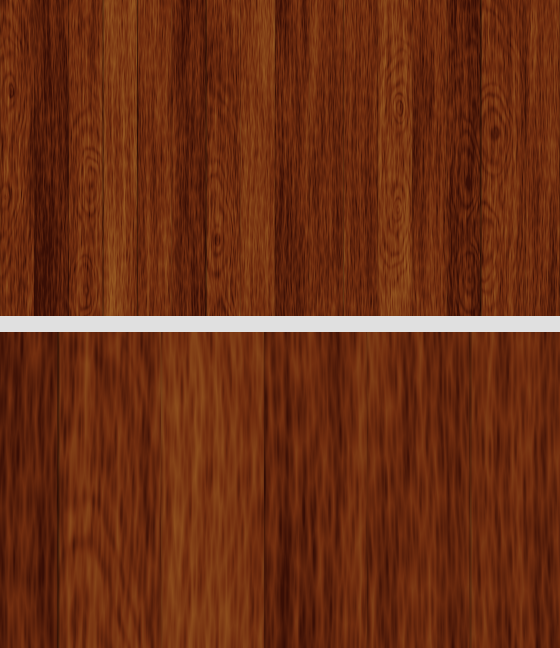
Top, the full canvas; bottom, a detail of the centre.
Give the GLSL for this texture, as a WebGL 2 fragment shader.

```glsl
#version 300 es
precision highp float;

uniform vec2 u_resolution;
out vec4 fragColor;

const float PLANK_WIDTH = 0.1087;  // in canvas heights
const float WIDE_PLANK = 14.0;     // the one broader board
const float WIDE_RATIO = 1.3;
const vec3 DARK = vec3(0.22, 0.055, 0.018);
const vec3 MIDDLE = vec3(0.45, 0.18, 0.06);
const vec3 LIGHT = vec3(0.59, 0.345, 0.13);

// Tone of each board, and height of its main knot (9 means none)
const float TONE[16] = float[16](
    0.49, 0.23, 0.54, 0.69, 0.53, 0.35, 0.53, 0.65,
    0.38, 0.47, 0.49, 0.68, 0.50, 0.31, 0.53, 0.49);
const float KNOT[16] = float[16](
    0.71, 9.0, 0.41, 9.0, 9.0, 9.0, 0.24, 9.0,
    9.0, 9.0, 9.0, 0.66, 9.0, 0.42, 0.58, 9.0);

vec2 hash2(vec2 p) {
    vec3 q = fract(p.xyx * vec3(0.1031, 0.1030, 0.0973));
    q += dot(q, q.yzx + 33.33);
    return fract((q.xx + q.yz) * q.zy);
}

// Distance to the nearest scattered point
float cellular(vec2 p) {
    vec2 cell = floor(p), local = fract(p);
    float nearest = 2.0;
    for (int y = -1; y <= 1; y++)
        for (int x = -1; x <= 1; x++) {
            vec2 offset = vec2(x, y);
            vec2 delta = offset + hash2(cell + offset) - local;
            nearest = min(nearest, dot(delta, delta));
        }
    return sqrt(nearest);
}

// Slow bends along the board, in about -1..1
float waves(vec2 p, float seed) {
    float sum = 0.0, amplitude = 0.5;
    for (int i = 0; i < 4; i++) {
        sum += amplitude * sin(p.y + seed + 1.7 * sin(p.x + seed * 1.3));
        p = p * 1.9 + vec2(1.3, 2.1);
        amplitude *= 0.55;
    }
    return sum;
}

// Stretched distance to a knot, levelling off along the board
float knotDistance(vec2 p) {
    float along = 0.42 * p.y / (1.0 + 0.2 * abs(p.y));
    return length(vec2(p.x, along));
}

float smoothMin(float a, float b, float k) {
    float h = max(k - abs(a - b), 0.0) / k;
    return min(a, b) - 0.25 * h * h * k;
}

// Fine, medium and broad fibres with short dark pores
float fibres(vec2 p, float seed) {
    vec2 q = p + vec2(0.003 * sin(p.y * 7.0 + seed), seed * 1.37);
    float fine = cellular(q * vec2(215.0, 22.0)) - 0.48;
    float medium = cellular(q * vec2(120.0, 2.6) + 17.0) - 0.48;
    float broad = cellular(q * vec2(38.0, 1.4) + 41.0) - 0.48;
    float pore = 1.0 - smoothstep(0.08, 0.32, cellular(q * vec2(135.0, 10.0) + 73.0));
    return 0.36 * fine + 0.34 * medium + 0.30 * broad - 0.14 * (pore - 0.15);
}

// Thin dark growth rings around two knots, plus a dark core
float rings(vec2 local, float knotHeight, float seed) {
    vec2 shift = (hash2(vec2(seed, 5.0)) - 0.5) * 0.4;
    vec2 first = local - vec2(shift.x, knotHeight / PLANK_WIDTH);
    vec2 second = first + vec2(shift.y, 2.9 + shift.y);
    float d = smoothMin(knotDistance(first), knotDistance(second), 0.3);
    float bend = waves(local * vec2(2.0, 0.9), seed);
    float field = d + 0.2 * local.x + 0.10 * bend;
    float near = exp(-1.3 * d * d);
    float ring = 0.5 + 0.5 * sin(field * 46.0 + 1.5 * sin(field * 13.0 + seed));
    float patchy = 0.75 + 0.25 * sin(local.y * 2.3 + local.x * 5.0 + seed);
    vec2 eye = first * vec2(1.0, 0.6);
    float core = exp(-100.0 * dot(eye, eye));
    return (0.38 - ring * ring) * mix(0.06, 0.27, near) * patchy - 0.28 * core;
}

// Dark joint between boards, given the distance to it
float seam(float distanceToEdge, float strength, float pixel) {
    float line = 1.0 - smoothstep(0.0004, 0.0012 + pixel * 0.7, distanceToEdge);
    float shadow = exp(-distanceToEdge * 330.0);
    return strength * (0.45 * line + 0.12 * shadow);
}

vec3 woodColour(float shade) {
    vec3 low = mix(DARK, MIDDLE, clamp(shade * 2.0, 0.0, 1.0));
    return mix(low, LIGHT, clamp(shade * 2.0 - 1.0, 0.0, 1.0));
}

void main() {
    vec2 p = gl_FragCoord.xy / u_resolution.y;

    // Board coordinate, stretched across the broader board
    float u = p.x / PLANK_WIDTH;
    float past = max(u - WIDE_PLANK, 0.0);
    u = min(u, WIDE_PLANK) + min(past / WIDE_RATIO, 1.0) + max(past - WIDE_RATIO, 0.0);
    float plank = floor(u);
    int index = int(plank) % 16;
    vec2 local = vec2(fract(u) - 0.5, p.y / PLANK_WIDTH);
    vec2 variation = hash2(vec2(plank, 3.0));

    // Tone, tilt across the board, slow stains, grain
    float shade = TONE[index] + (variation.x - 0.5) * 0.35 * local.x;
    shade += 0.09 * waves(local * vec2(3.5, 0.6), plank * 2.3);
    shade += fibres(p, plank) + rings(local, KNOT[index], plank);

    // Joints differ in strength
    float edge = (0.5 - abs(local.x)) * PLANK_WIDTH;
    float choice = hash2(vec2(round(u), 8.0)).x;
    float strength = mix(0.2, 1.0, choice * choice);
    float joint = seam(edge, strength, 1.0 / u_resolution.y);
    fragColor = vec4(woodColour(shade) * (1.0 - joint), 1.0);
}
```
